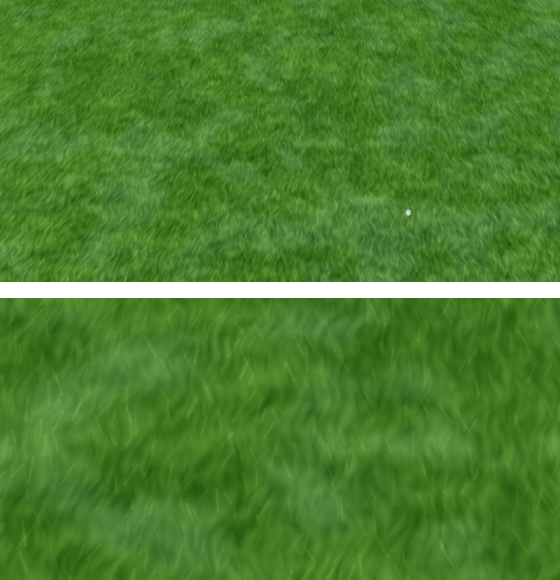
Top, the full canvas; bottom, a detail of the centre.
A WebGL 2 fragment shader for this texture:

```glsl
#version 300 es
precision highp float;
// A mown lawn seen at a slant: gradient noise in ground space gives broad patches,
// tufts and fine upright grain, and scattered soft strokes give single blades.
// One tone value runs from shade to sunlit green; a second one adds a cool haze.

#define SHADE_GREEN vec3(0.14, 0.35, 0.05)
#define SUNLIT_GREEN vec3(0.32, 0.535, 0.165)
#define COOL_TINT vec3(0.012, -0.002, 0.075)
#define BASE_TONE 0.75
#define PATCH_CONTRAST 0.36
#define TUFT_CONTRAST 0.42
#define GRAIN_CONTRAST 0.55
#define BLADE_CONTRAST 0.34
#define BLADE_CELL vec2(0.030, 0.042)
#define BLADE_WIDTH 0.0022
#define FORESHORTENING 0.42

uniform vec2 u_resolution;
out vec4 fragColor;

vec2 hash2(vec2 p) {
    vec3 q = fract(p.xyx * vec3(0.1031, 0.1030, 0.0973));
    q += dot(q, q.yzx + 33.33);
    return fract((q.xx + q.yz) * q.zy);
}

float cornerSlope(vec2 cell, vec2 offset) {
    float angle = 6.2832 * hash2(cell).x;
    return dot(vec2(cos(angle), sin(angle)), offset);
}

float gradientNoise(vec2 p) {
    vec2 i = floor(p), f = p - i;
    vec2 u = f * f * f * (f * (f * 6.0 - 15.0) + 10.0);
    vec2 e = vec2(1.0, 0.0);
    float low = mix(cornerSlope(i, f), cornerSlope(i + e, f - e), u.x);
    float high = mix(cornerSlope(i + e.yx, f - e.yx), cornerSlope(i + 1.0, f - 1.0), u.x);
    return mix(low, high, u.y);
}

float fbm(vec2 p) {
    float sum = 0.0, amplitude = 1.0;
    for (int i = 0; i < 3; i++) {
        sum += amplitude * gradientNoise(p);
        p = mat2(1.6, 0.9, -0.9, 1.6) * p + 17.3;
        amplitude *= 0.55;
    }
    return sum;
}

float segmentDistance(vec2 p, vec2 axis) {
    float along = clamp(dot(p, axis) / dot(axis, axis), -1.0, 1.0);
    return length(p - axis * along);
}

// Sum of pale and dark strokes, one per cell, in three shifted layers
float blades(vec2 ground, float pixel) {
    float sum = 0.0;
    for (int layer = 0; layer < 3; layer++) {
        vec2 shift = vec2(41.7, 73.3) * float(layer + 1);
        vec2 p = ground / BLADE_CELL + shift;
        vec2 home = floor(p);
        for (int k = 0; k < 9; k++) {
            vec2 cell = home + vec2(k % 3 - 1, k / 3 - 1);
            vec2 spot = hash2(cell);
            vec2 trait = hash2(cell + 211.0);
            float lean = (trait.x - 0.45) * 1.3;
            vec2 axis = mix(0.008, 0.019, trait.y) * vec2(sin(lean), cos(lean));
            float d = segmentDistance((p - cell - spot) * BLADE_CELL, axis);
            float cover = 1.0 - smoothstep(0.0, BLADE_WIDTH + pixel, d);
            float strength = fract(trait.x * 7.0 + spot.y * 3.0) * 1.7 - 0.65;
            sum += cover * strength;
        }
    }
    return sum;
}

void main() {
    vec2 uv = gl_FragCoord.xy / u_resolution.y;
    float aspect = u_resolution.x / u_resolution.y;
    float across = uv.x / aspect;

    // Screen to ground: features shrink towards the top
    float shrink = 1.0 - FORESHORTENING * uv.y;
    vec2 ground = vec2((uv.x - 0.5 * aspect) / shrink, -log(shrink) / FORESHORTENING);
    float pixel = 1.0 / (u_resolution.y * shrink);

    // Broad patches and tufts, wider than tall
    float broad = fbm(ground * vec2(2.6, 4.6) + 5.2);
    float tufts = fbm(ground * vec2(10.0, 17.0) + 31.0);
    float haze = fbm(ground * vec2(3.2, 5.5) + 62.4) + 0.25 * tufts;
    float cool = smoothstep(-0.28, 0.48, haze + 0.22 * (across - uv.y));

    // Fine grain, stretched upright and bent by a slow warp
    float bend = 0.03 * gradientNoise(ground * vec2(9.0, 15.0) + 8.0);
    vec2 grainPoint = ground + vec2(bend - 0.12 * ground.y, 0.0);
    float grain = gradientNoise(grainPoint * vec2(78.0, 34.0) + 90.0)
                + 0.8 * gradientNoise(grainPoint * vec2(45.0, 24.0) + 140.0);
    float nearness = mix(1.0, 0.65, uv.y);

    float tone = BASE_TONE + 0.16 * (0.5 - across) + 0.08 * (uv.y - 0.5);
    tone += PATCH_CONTRAST * broad + TUFT_CONTRAST * tufts + 0.22 * (cool - 0.36);
    tone += nearness * (GRAIN_CONTRAST * grain + BLADE_CONTRAST * blades(ground, pixel));
    vec3 color = mix(SHADE_GREEN, SUNLIT_GREEN, clamp(tone, -0.3, 1.5));
    color += COOL_TINT * cool;

    // One small pale petal lying on the grass
    vec2 petal = (uv - vec2(0.729 * aspect, 0.246)) * vec2(1.0, 0.8);
    float petalCover = 1.0 - smoothstep(0.005, 0.008 + pixel, length(petal));
    color = mix(color, vec3(0.80, 0.86, 0.78), petalCover);

    fragColor = vec4(clamp(color, 0.0, 1.0), 1.0);
}
```
